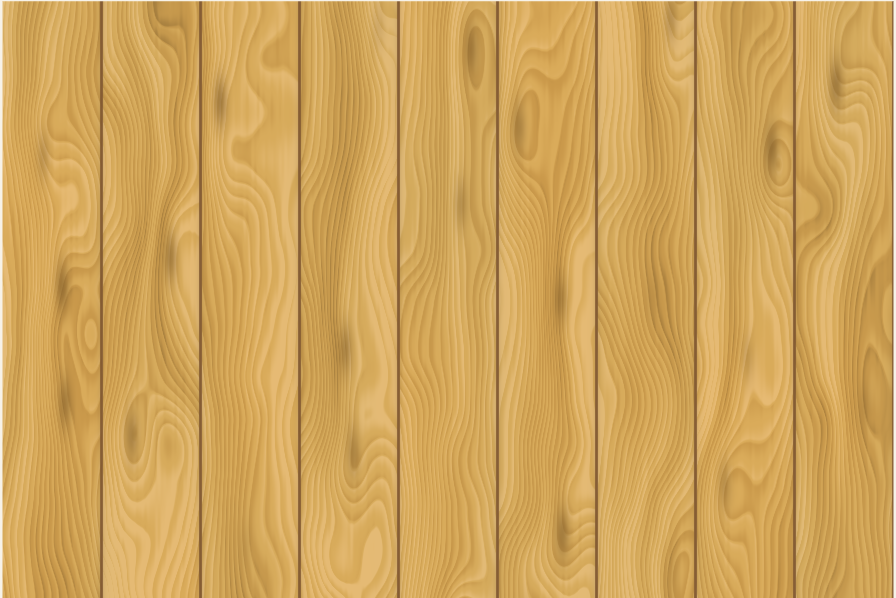
A Shadertoy shader for this texture:

```glsl
const float PLANKS = 9.0;
const float MARGIN = 0.0028;     // pale border left and right, canvas widths
const float TOP_MARGIN = 0.0014;
const float SEAM_HALF = 0.014;   // in plank widths
const float LINES = 14.0;        // grain lines per plank

const vec3 LIGHT = vec3(0.89, 0.73, 0.46);
const vec3 BASE = vec3(0.84, 0.67, 0.36);
const vec3 SHADE = vec3(0.78, 0.60, 0.30);
const vec3 DARK = vec3(0.67, 0.51, 0.25);
const vec3 KNOT = vec3(0.50, 0.36, 0.16);
const vec3 SEAM = vec3(0.50, 0.34, 0.19);
const vec3 BORDER = vec3(0.97, 0.95, 0.91);

float hash(vec2 p) {
    vec3 q = fract(p.xyx * 0.1031);
    q += dot(q, q.yzx + 33.33);
    return fract((q.x + q.y) * q.z);
}

float noise(vec2 p) {
    vec2 i = floor(p), f = fract(p);
    f = f * f * (3.0 - 2.0 * f);
    float low = mix(hash(i), hash(i + vec2(1, 0)), f.x);
    float high = mix(hash(i + vec2(0, 1)), hash(i + vec2(1, 1)), f.x);
    return mix(low, high, f.y);
}

// x: bulge that bends the grain into loops, y: darkness of the core
vec2 knots(vec2 p, float id, float slotHeight) {
    vec2 sum = vec2(0.0);
    for (int i = -1; i < 4; i++) {
        vec2 seed = vec2(id * 7.0 + 3.0, float(i) + 11.0);
        float strength = hash(seed + 40.0);
        vec2 center = vec2(0.6 * (hash(seed) - 0.5),
                           (float(i) + hash(seed + 20.0)) * slotHeight);
        vec2 d = p - center;
        vec2 wide = d / vec2(0.24, 0.85);
        vec2 core = d / vec2(0.07, 0.26);
        sum.x += mix(2.0, 5.5, strength) * exp(-dot(wide, wide));
        sum.y += strength * exp(-dot(core, core));
    }
    return sum;
}

// Contour value whose whole numbers are the grain lines
float grainPhase(vec2 p, float id, float bulge) {
    vec2 q = p + vec2(id * 17.3, id * 5.7 + 30.0);
    float bend = noise(q * vec2(1.3, 0.65)) - 0.5;
    float ripple = noise(q * vec2(2.8, 1.9)) - 0.5;
    return LINES * p.x + 9.0 * bend + 2.2 * ripple + bulge;
}

// Ramp with one soft dark edge per line; flattens where too fine to resolve
float grainStripe(float phase) {
    float w = fwidth(phase);
    float t = fract(phase);
    float ramp = t * (1.0 - smoothstep(1.0 - clamp(w, 0.2, 0.9), 1.0, t));
    return mix(ramp, 0.42, smoothstep(0.45, 1.0, w));
}

vec3 woodRamp(float v) {
    vec3 c = mix(DARK, SHADE, smoothstep(0.0, 0.33, v));
    c = mix(c, BASE, smoothstep(0.33, 0.66, v));
    return mix(c, LIGHT, smoothstep(0.66, 1.0, v));
}

vec3 plankColor(vec2 p, float id) {
    vec2 knot = knots(p, id, 2.1);
    float phase = grainPhase(p, id, knot.x);
    float stripe = grainStripe(phase);

    // Broad bands follow the grain, fine fibres run lengthwise
    float band = noise(vec2(phase * 0.3 + id * 13.0 + 60.0, p.y * 0.35 + id));
    float fibre = noise(vec2(p.x * 36.0 + id * 50.0 + 30.0, p.y * 1.6));
    float edge = 4.0 * p.x * p.x;
    float tone = 0.60 + 0.75 * (band - 0.5) + 0.55 * (stripe - 0.42)
               + 0.16 * (fibre - 0.5) + 0.22 * edge;

    // Warm tint in slow patches
    float warmth = noise(vec2(p.x * 1.5 + id * 9.0 + 10.0, p.y * 0.5));
    vec3 color = woodRamp(tone) + vec3(0.025, 0.0, -0.015) * (warmth - 0.4);
    return mix(color, KNOT, clamp(0.65 * knot.y, 0.0, 0.7));
}

float cover(float dist, float aa) {
    return smoothstep(-aa, aa, dist);
}

void mainImage(out vec4 fragColor, in vec2 fragCoord) {
    vec2 uv = fragCoord / iResolution.x;
    float plankWidth = (1.0 - 2.0 * MARGIN) / PLANKS;
    vec2 p = vec2(uv.x - MARGIN, uv.y) / plankWidth;
    float id = clamp(floor(p.x), 0.0, PLANKS - 1.0);
    float aa = 0.7 / (iResolution.x * plankWidth);

    vec3 color = plankColor(vec2(p.x - id - 0.5, p.y), id);

    // Seams with a soft shadow, none at the left border
    float seamDist = abs(p.x - max(round(p.x), 1.0));
    color *= 1.0 - 0.14 * exp(-seamDist / 0.025);
    color = mix(color, SEAM, 0.9 * (1.0 - cover(seamDist - SEAM_HALF, aa)));

    // Pale border on the sides and top
    float topEdge = (iResolution.y / iResolution.x - TOP_MARGIN) / plankWidth;
    float inside = min(min(p.x, PLANKS - p.x), topEdge - p.y);
    color = mix(BORDER, color, cover(inside, aa));
    fragColor = vec4(color, 1.0);
}
```
